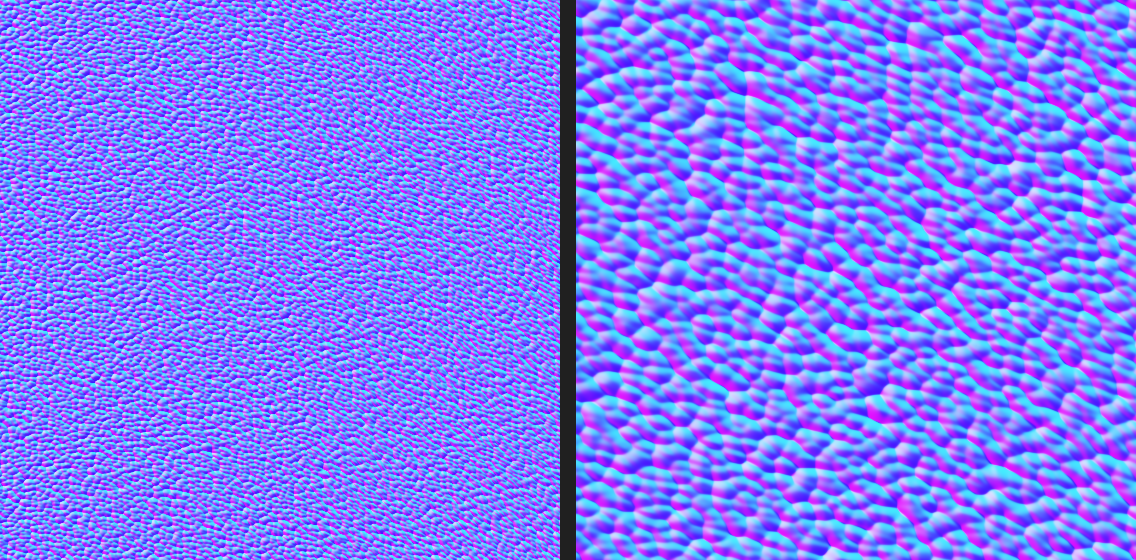
Left, the full canvas; right, a detail of the centre.
Write a Shadertoy shader that draws this texture map.

```glsl
// Normal map of fine pebbled leather: flat grains that lean more to the right.
// Softly merged cell domes plus fine wrinkles form a height field;
// its slopes along x and y become the red and green channels.

const vec2  GRAIN_COUNT = vec2(95.0, 134.0); // grains across and up the canvas
const float SLOPE_STEP  = 0.001;             // half width of the slope sample
const vec2  RELIEF      = vec2(0.0082, 0.0066); // slope to tilt gain
const float DOME_BLEND  = 8.0;               // higher gives sharper creases

float hash(vec2 p) {
    return fract(sin(dot(p, vec2(127.1, 311.7))) * 43758.545);
}

vec2 hash2(vec2 p) {
    return vec2(hash(p), hash(p + vec2(37.2, 17.9)));
}

// Smooth value noise in 0..1
float valueNoise(vec2 p) {
    vec2 cell = floor(p);
    vec2 f = fract(p);
    vec2 u = f * f * (3.0 - 2.0 * f);
    float low  = mix(hash(cell), hash(cell + vec2(1.0, 0.0)), u.x);
    float high = mix(hash(cell + vec2(0.0, 1.0)), hash(cell + vec2(1.0, 1.0)), u.x);
    return mix(low, high, u.y);
}

// Rounded domes around jittered points, joined by a smooth maximum
float pebbles(vec2 p, float blend) {
    vec2 cell = floor(p);
    float sum = 0.0;
    for (int y = -1; y <= 1; y++) {
        for (int x = -1; x <= 1; x++) {
            vec2 id = cell + vec2(x, y);
            vec2 d = id + 0.06 + 0.88 * hash2(id) - p;
            float lift = 0.18 * hash(id + vec2(71.3, 5.7));
            sum += exp(blend * (lift - dot(d, d)));
        }
    }
    return log(sum) / blend;
}

// Bends the grain: level on the left, falling ever more to the right
vec2 bendGrain(vec2 p) {
    vec2 drift = vec2(valueNoise(p * 7.0), valueNoise(p * 7.0 + 31.0)) - 0.5;
    p += 0.01 * drift;
    p.y += 0.06 * p.x + 0.23 * p.x * p.x;
    return p;
}

float leatherHeight(vec2 p) {
    vec2 q = bendGrain(p) * GRAIN_COUNT;
    float wrinkles = valueNoise(q * 1.6 + 9.0);
    return pebbles(q, DOME_BLEND) + 0.16 * wrinkles;
}

// Central difference of the height field
vec2 heightSlope(vec2 p, float stepSize) {
    vec2 e = vec2(stepSize, 0.0);
    float dx = leatherHeight(p + e.xy) - leatherHeight(p - e.xy);
    float dy = leatherHeight(p + e.yx) - leatherHeight(p - e.yx);
    return vec2(dx, dy) / (2.0 * stepSize);
}

// Red faces left and green faces up; steep slopes level off softly
vec3 slopeColor(vec2 slope, vec2 relief) {
    vec2 tilt = vec2(slope.x, -slope.y) * relief;
    vec2 s = tilt / sqrt(tilt * tilt + 0.2);
    float red = 0.46 + 0.34 * s.x + 0.13 * s.x * s.x;
    float green = 0.49 + 0.46 * s.y;
    return vec3(clamp(vec2(red, green), 0.0, 1.0), 1.0);
}

void mainImage(out vec4 fragColor, in vec2 fragCoord) {
    vec2 uv = fragCoord / iResolution.y;
    fragColor = vec4(slopeColor(heightSlope(uv, SLOPE_STEP), RELIEF), 1.0);
}
```
